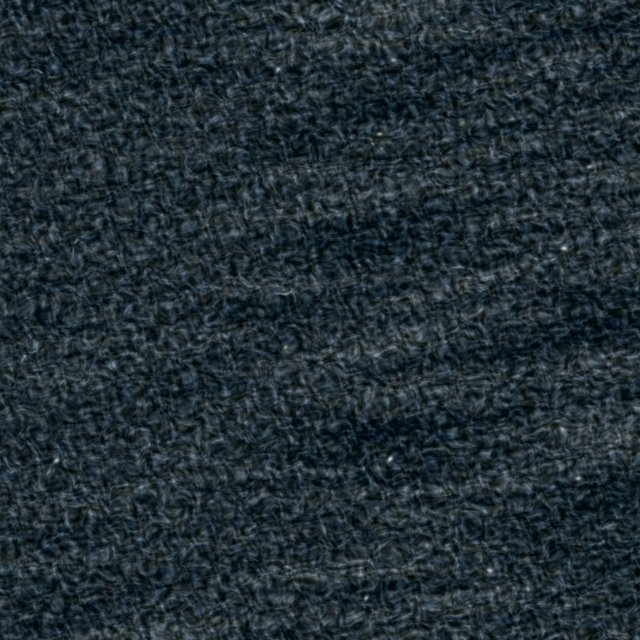
Reproduce this texture procedurally as a Shadertoy shader.

```glsl
// Dark blue-black cloth: short crosswise threads and steep leaning creases,
// brushed by broad pale streaks that rise to the right, with a few lint flecks.
// Each layer is stretched gradient noise; their sum moves along one colour axis.

const vec3 CLOTH = vec3(0.130, 0.179, 0.206);       // mean colour
const vec3 CONTRAST = vec3(0.071, 0.075, 0.084);    // colour step per unit of tone
const vec3 WARM_SHIFT = vec3(0.010, 0.001, -0.011); // grey against blue mottling
const vec3 LINT = vec3(0.80, 0.84, 0.82);

const vec2 THREAD_FREQ = vec2(58.0, 122.0);
const vec2 CREASE_FREQ = vec2(112.0, 50.0);
const vec2 GRAIN_FREQ = vec2(185.0, 215.0);
const vec2 STREAK_FREQ = vec2(2.6, 21.0);

const float THREAD_GAIN = 0.62;
const float CREASE_GAIN = 0.58;
const float GRAIN_GAIN = 0.36;
const float STREAK_GAIN = 0.36;
const float CRACK_GAIN = 0.45;

const float TILT = 0.13;        // slope of threads and streaks
const float LEAN = 0.36;        // sideways lean of the creases
const float FLECK_CELLS = 6.0;
const float FLECK_SHARE = 0.55;

// Three random values in 0..1 for a lattice cell
vec3 hash3(vec2 cell) {
    uvec3 h = uvec3(ivec3(ivec2(cell), 71)) * uvec3(1597u, 3571u, 9973u);
    h = h * 1664525u + 1013904223u;
    h.x += h.y * h.z; h.y += h.z * h.x; h.z += h.x * h.y;
    h ^= h >> 16u;
    h.x += h.y * h.z; h.y += h.z * h.x; h.z += h.x * h.y;
    return vec3(h >> 8u) / 16777216.0;
}

float cornerSlope(vec2 cell, vec2 offset) {
    float angle = 6.2832 * hash3(cell).x;
    return dot(vec2(cos(angle), sin(angle)), offset);
}

// Gradient noise scaled to a spread of about one
float noise(vec2 p) {
    vec2 i = floor(p), f = p - i;
    vec2 w = f * f * f * (f * (f * 6.0 - 15.0) + 10.0);
    vec2 e = vec2(1.0, 0.0);
    float low = mix(cornerSlope(i, f), cornerSlope(i + e.xy, f - e.xy), w.x);
    float high = mix(cornerSlope(i + e.yx, f - e.yx), cornerSlope(i + e.xx, f - e.xx), w.x);
    return 4.7 * mix(low, high, w.y);
}

// Woven tone, roughly zero mean and unit spread
float weave(vec2 uv) {
    vec2 p = uv + 0.0022 * vec2(noise(uv * 31.0 + 5.0), noise(uv * 27.0 + 40.0));
    vec2 along = vec2(p.x + TILT * p.y, p.y - TILT * p.x);
    vec2 leaning = vec2(p.x + LEAN * p.y, p.y - TILT * p.x);

    // Creases rule the left side, threads the right
    float crosswise = clamp(0.3 + 0.45 * uv.x + 0.12 * noise(uv * 4.0 + 90.0), 0.0, 1.0);
    float threads = noise(along * THREAD_FREQ + 13.0);
    float creases = noise(leaning * CREASE_FREQ + 57.0);
    float grain = noise(along * GRAIN_FREQ + 211.0);

    // Narrow dark cracks along the zero lines of a coarser noise
    float line = noise(leaning * CREASE_FREQ * vec2(0.5, 0.8) + 331.0);
    float crack = exp(-9.0 * line * line) - 0.3;

    return THREAD_GAIN * threads * mix(0.78, 1.2, crosswise)
         + CREASE_GAIN * creases * mix(1.2, 0.78, crosswise)
         + GRAIN_GAIN * grain
         - CRACK_GAIN * crack;
}

// Long brushed bands, bent slightly and stronger to the right
float streaks(vec2 uv) {
    vec2 p = vec2(uv.x, uv.y - TILT * uv.x + 0.012 * noise(uv * 2.3 + 8.0));
    float bands = noise(p * STREAK_FREQ + 17.0);
    float fine = noise(p * STREAK_FREQ * vec2(2.2, 2.4) + 73.0);
    return (0.8 * bands + 0.6 * fine) * mix(0.65, 1.25, smoothstep(0.0, 0.8, uv.x));
}

// Lint: small bright dots and a few faint curled fibres
float lint(vec2 uv) {
    vec2 cell = floor(uv * FLECK_CELLS);
    vec3 place = hash3(cell + 400.0);
    vec3 kind = hash3(cell + 700.0);
    vec2 d = uv - (cell + 0.25 + 0.5 * place.xy) / FLECK_CELLS;
    float angle = 1.6 * kind.x - 0.5;
    float c = cos(angle), s = sin(angle);
    d = vec2(c * d.x + s * d.y, c * d.y - s * d.x);

    float fibre = step(0.68, kind.y);
    d.y += fibre * 0.004 * sin(d.x * 130.0 + 6.0 * kind.z);
    vec2 size = mix(vec2(0.0062, 0.0042) * (0.6 + 0.5 * kind.z), vec2(0.024, 0.0026), fibre);
    float body = exp(-1.6 * dot(d / size, d / size));
    float broken = clamp(0.6 + 0.5 * noise(uv * 95.0 + 29.0), 0.0, 1.0);
    float strength = mix(0.35 + 0.65 * kind.z, 0.5 * broken, fibre);
    return step(place.z, FLECK_SHARE) * strength * body;
}

void mainImage(out vec4 fragColor, in vec2 fragCoord) {
    vec2 uv = fragCoord / iResolution.y;
    float band = streaks(uv);
    float tone = weave(uv) + STREAK_GAIN * band;
    tone += 0.09 * (tone * tone - 1.0);   // longer bright tail

    float warmth = 0.5 * band + 0.6 * noise(uv * vec2(38.0, 52.0) + 150.0);
    vec3 color = CLOTH + CONTRAST * tone + WARM_SHIFT * warmth;
    color = max(color, vec3(0.008, 0.030, 0.036));
    color = mix(color, LINT, lint(uv));
    fragColor = vec4(clamp(color, 0.0, 1.0), 1.0);
}
```
